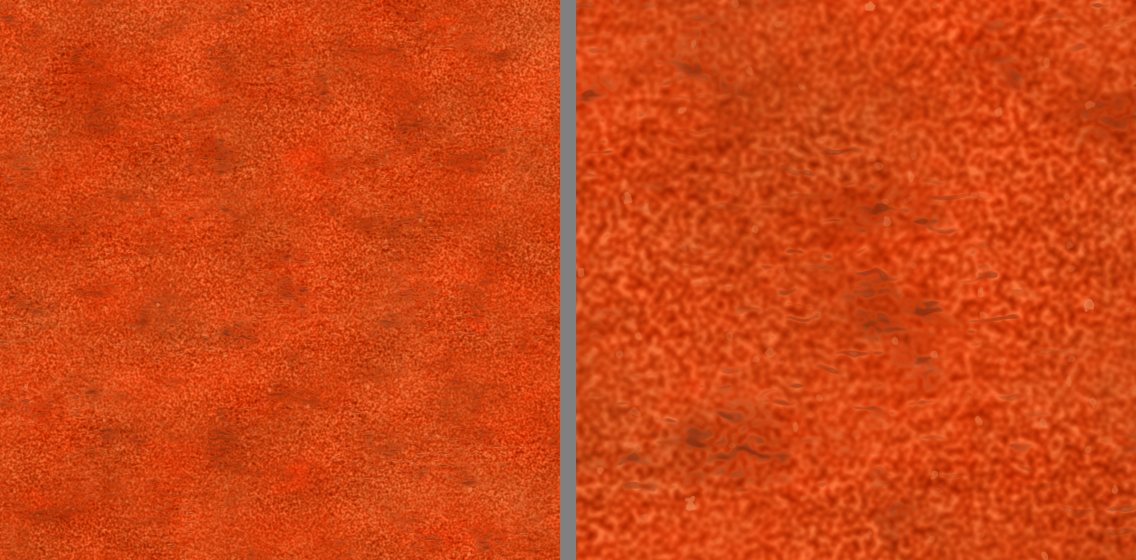
Left: the whole. Right: its middle third, enlarged.
A WebGL 1 fragment shader for this texture:

```glsl
precision highp float;
// Weathered burnt-orange plaster: soft blotches, crusty grain, level scratches and pale specks.

uniform vec2 u_resolution;

const vec3 RUST = vec3(0.70, 0.175, 0.012);
const vec3 ORANGE = vec3(0.825, 0.26, 0.06);
const vec3 APRICOT = vec3(0.93, 0.395, 0.18);
const vec3 UMBER = vec3(0.46, 0.13, 0.02);
const vec3 VERMILION = vec3(0.94, 0.23, 0.035);
const vec3 CHALK = vec3(0.93, 0.56, 0.36);

vec2 hash2(vec2 cell) {
  vec3 q = fract(cell.xyx * vec3(0.1031, 0.1030, 0.0973));
  q += dot(q, q.yzx + 33.33);
  return fract((q.xx + q.yz) * q.zy);
}

vec2 gradientAt(vec2 cell) {
  float angle = 6.2832 * hash2(cell).x;
  return vec2(cos(angle), sin(angle));
}

// Gradient noise, roughly -0.7 to 0.7
float noise(vec2 p) {
  vec2 i = floor(p);
  vec2 f = p - i;
  vec2 u = f * f * f * (f * (f * 6.0 - 15.0) + 10.0);
  vec2 e = vec2(1.0, 0.0);
  float a = dot(gradientAt(i), f);
  float b = dot(gradientAt(i + e.xy), f - e.xy);
  float c = dot(gradientAt(i + e.yx), f - e.yx);
  float d = dot(gradientAt(i + e.xx), f - e.xx);
  return mix(mix(a, b, u.x), mix(c, d, u.x), u.y);
}

mat2 turn(float angle) {
  float c = cos(angle);
  float s = sin(angle);
  return mat2(c, s, -s, c);
}

float fbm(vec2 p, float gain) {
  float sum = 0.0;
  float weight = 1.0;
  for (int octave = 0; octave < 4; octave++) {
    sum += weight * noise(p);
    p = mat2(1.94, 0.42, -0.42, 1.94) * p + 17.3;
    weight *= gain;
  }
  return sum;
}

// Sparse ragged specks, one candidate per cell
float specks(vec2 p, float density, float chance, float radius, float pixel) {
  vec2 q = p * density;
  vec2 cell = floor(q);
  vec2 pick = hash2(cell + 71.0);
  vec2 centre = 0.25 + 0.5 * hash2(cell + 139.0);
  vec2 offset = (q - cell - centre) / density;
  offset.x *= 0.6 + 0.8 * pick.y;
  float size = radius * (0.6 + 0.6 * pick.y) * (1.0 + noise(p * 260.0));
  float disc = 1.0 - smoothstep(size - pixel, size + pixel, length(offset));
  return disc * step(pick.x, chance) * (0.3 + 0.7 * pick.y);
}

// Extends a little past both ends so that grain keeps its contrast
vec3 pigment(float tone) {
  vec3 low = mix(RUST, ORANGE, clamp(tone * 2.0, -0.8, 1.0));
  return mix(low, APRICOT, clamp(tone * 2.0 - 1.0, 0.0, 1.35));
}

void main() {
  float pixel = 1.0 / u_resolution.y;
  vec2 p = gl_FragCoord.xy * pixel;
  vec2 warped = p + 0.012 * vec2(noise(p * 14.0), noise(p * 14.0 + 40.0));
  vec2 rough = p + 0.003 * vec2(noise(p * 75.0 + 7.0), noise(p * 75.0 + 90.0));

  // Blotches and grain set the tone
  float broad = fbm(warped * vec2(3.5, 4.5) + 5.0, 0.5);
  float mottle = fbm(warped * vec2(13.0, 20.0) + 23.0, 0.65);
  float grain = noise(turn(0.6) * p * 215.0 + 9.0)
              + 0.6 * noise(turn(1.1) * rough * 125.0 + 61.0);
  float crust = smoothstep(-0.3, 0.35, noise(p * vec2(9.0, 12.0) + 203.0));
  float tone = 0.51 + 0.32 * broad + 0.17 * mottle + (0.62 + 0.3 * crust) * grain;

  // Level scratches gather in worn patches
  float wear = smoothstep(-0.25, 0.35, fbm(p * vec2(5.0, 8.0) + 81.0, 0.5));
  float scratch = noise(rough * vec2(34.0, 150.0) + 33.0)
                + 0.6 * noise(rough * vec2(75.0, 205.0) + 52.0);
  tone += (0.15 + 0.45 * wear) * scratch;
  vec3 colour = pigment(tone);

  // Drift between redder and browner orange
  float drift = noise(warped * vec2(8.0, 11.0) + 97.0) + 0.6 * noise(rough * 70.0 + 171.0);
  colour += drift * vec3(0.07, -0.02, -0.02);

  // A few vivid rubbed patches
  float vividField = noise(warped * vec2(6.5, 12.0) + 114.0) + 0.2 * mottle;
  float vivid = smoothstep(0.40, 0.60, vividField);
  colour = mix(colour, VERMILION + 0.12 * grain, 0.6 * vivid);

  // Brown smudges broken into short strokes
  float smudge = smoothstep(0.1, 0.65, fbm(warped * vec2(9.0, 16.0) + 151.0, 0.6));
  float broken = smoothstep(-0.1, 0.5, scratch + 0.7 * grain);
  colour = mix(colour, UMBER, smudge * (0.08 + 0.5 * broken));
  float crack = smoothstep(0.32, 0.6, scratch + 0.25 * grain) * wear;
  colour = mix(colour, UMBER, 0.5 * crack);

  // Pale chips
  float chips = specks(p, 34.0, 0.05, 0.0032, pixel);
  chips = max(chips, 0.6 * specks(p + 3.7, 75.0, 0.10, 0.0022, pixel));
  colour = mix(colour, CHALK, 0.7 * chips);

  gl_FragColor = vec4(clamp(colour, 0.0, 1.0), 1.0);
}
```
